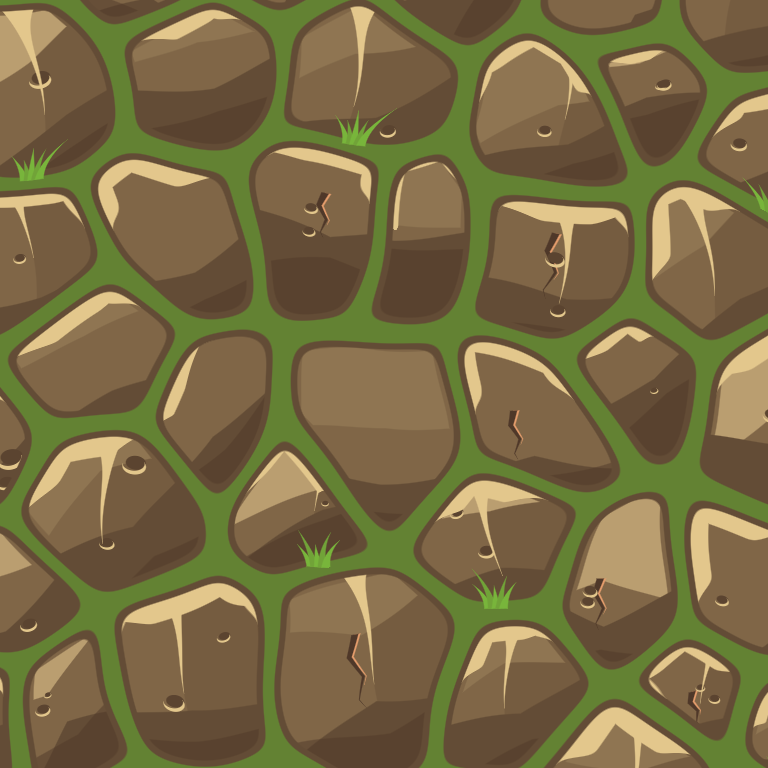
This texture is drawn by a Shadertoy shader. Its source:

```glsl
// Cartoon wall of faceted brown stones set in green moss, with chips, cracks and grass.
const float CELLS = 5.2;      // stones across the canvas; lengths below are in cells
const float JITTER = 0.68;
const float GAP = 0.050;      // half width of the moss joints
const float RIM = 0.042;      // dark outline inside each stone
const float ROUNDING = 18.0;  // higher gives sharper stone corners
const float GLINT = 0.105;    // width of the lit upper edge

const vec3 MOSS  = vec3(0.39, 0.51, 0.20);
const vec3 GRASS = vec3(0.47, 0.71, 0.23);
const vec3 STONE = vec3(0.50, 0.40, 0.28);
const vec3 SIDE  = vec3(0.46, 0.36, 0.25);
const vec3 SHADE = vec3(0.39, 0.30, 0.21);
const vec3 DEEP  = vec3(0.31, 0.22, 0.16);
const vec3 SOFT  = vec3(0.56, 0.46, 0.32);
const vec3 TAN   = vec3(0.73, 0.62, 0.44);
const vec3 CREAM = vec3(0.89, 0.78, 0.55);
const vec3 PEACH = vec3(0.89, 0.61, 0.42);

float hash(vec2 p) { return fract(sin(dot(p, vec2(127.1, 311.7))) * 43758.5); }
float rnd(vec2 id, float n) { return hash(id + n * vec2(17.3, 9.1)); }

float pixel;
float fill(float d) { return clamp(0.5 - d / pixel, 0.0, 1.0); }

vec2 stoneCenter(vec2 id) {
    vec2 jit = vec2(rnd(id, 1.0), rnd(id, 2.0)) - 0.5;
    return id + 0.5 + vec2(0.5 * mod(id.y, 2.0), 0.0) + JITTER * jit;
}

// Weights give a few small stones among large ones
float stoneWeight(vec2 id) {
    return 0.2 * rnd(id, 3.0) - 0.22 * step(0.82, rnd(id, 4.0));
}

// Spike that starts at the origin and thins out along +y
float wedge(vec2 p, float len, float width, float flare) {
    float t = clamp(1.0 - p.y / len, 0.0, 1.0);
    float w = width * mix(t, pow(t, 6.0), flare);
    return max(abs(p.x) - w, max(-p.y, p.y - len));
}

void mainImage(out vec4 fragColor, in vec2 fragCoord) {
    pixel = 1.3 * CELLS / iResolution.y;
    vec2 p = fragCoord / iResolution.y * CELLS + vec2(20.0);
    p += 0.03 * sin(p.yx * vec2(5.3, 4.7) + vec2(0.0, 1.7));

    // Owning stone
    vec2 base = floor(p), id = base;
    float best = 1e5;
    for (int j = -2; j <= 2; j++)
    for (int i = -2; i <= 2; i++) {
        vec2 c = base + vec2(i, j);
        vec2 v = p - stoneCenter(c);
        float power = dot(v, v) - stoneWeight(c);
        if (power < best) { best = power; id = c; }
    }

    // Distances to its sides, its inner radius and its extent up and down
    vec2 center = stoneCenter(id), q = p - center;
    float sum = 0.0, edge = 1e5, radius = 1e5, top = 1e5, bottom = 1e5;
    for (int j = -2; j <= 2; j++)
    for (int i = -2; i <= 2; i++) {
        vec2 c = id + vec2(i, j);
        if (i == 0 && j == 0) continue;
        vec2 v = stoneCenter(c) - center;
        float len = length(v);
        vec2 n = v / len;
        float reach = 0.5 * (len + (stoneWeight(id) - stoneWeight(c)) / len);
        float d = reach - dot(q, n);
        sum += exp(-ROUNDING * d);
        edge = min(edge, d);
        radius = min(radius, reach);
        if (n.y > 0.05) top = min(top, reach / n.y);
        if (n.y < -0.05) bottom = min(bottom, -reach / n.y);
    }
    radius = clamp(radius, 0.12, 0.5);
    float joint = GAP + 0.012 * sin(p.x * 3.1 + 2.0 * sin(p.y * 2.3));
    float body = -log(sum) / ROUNDING - joint;
    float inner = edge - joint - RIM;

    // Lit and shaded facets
    float angle = mix(1.45, 2.35, rnd(id, 5.0));
    vec2 light = vec2(cos(angle), sin(angle)), across = vec2(-light.y, light.x);
    float along = dot(q, light), side = dot(q, across);
    float kink = mix(-0.5, 0.5, rnd(id, 6.0)) * abs(side - 0.3 * radius * (rnd(id, 7.0) - 0.5));
    vec3 col = STONE;
    float ridge = step(0.6, rnd(id, 8.0));
    float lean = mix(-0.25, 0.25, rnd(id, 9.0));
    vec2 spike = vec2(q.x - lean * q.y, top - joint - RIM - q.y);
    col = mix(col, SIDE, ridge * fill(-spike.x));
    float facet = fill(max(0.32 * radius - along + kink, 0.03 - inner));
    float kind = rnd(id, 10.0);
    col = mix(col, kind < 0.17 ? TAN : SOFT, facet * step(kind, 0.55));
    col = mix(col, SHADE, fill(along + kink + 0.60 * radius));
    col = mix(col, DEEP, 0.5 * fill(along - 0.5 * kink + 1.05 * radius));

    // Jagged crack with one warm lip
    vec2 k = vec2(side - 0.3 * radius, 0.35 * radius - along);
    k.x += 0.28 * radius * abs(fract(k.y / radius * 1.7) - 0.5);
    float cracked = step(0.74, rnd(id, 11.0));
    col = mix(col, PEACH, cracked * fill(wedge(k + vec2(0.02, 0.0), 0.7 * radius, 0.02, 0.0)));
    col = mix(col, DEEP, cracked * fill(wedge(k, radius, 0.025, 0.0)));

    // Chips: a dark dent over a cream crescent
    for (int i = 0; i < 3; i++) {
        float n = 20.0 + 5.0 * float(i);
        vec2 spot = (vec2(rnd(id, n), rnd(id, n + 1.0)) - vec2(0.5, 0.65)) * 1.3 * radius;
        float size = radius * mix(0.09, 0.21, rnd(id, n + 2.0));
        vec2 c = (q - spot) * vec2(1.0, 1.45);
        float shown = step(0.62, rnd(id, n + 3.0));
        float dent = length(c - vec2(0.1, 0.45) * size) - 0.85 * size;
        float lip = max(length(c) - size, 0.95 * size - length(c - vec2(-0.1, 0.4) * size));
        col = mix(col, mix(SHADE, DEEP, 0.4), shown * fill(dent));
        col = mix(col, CREAM, shown * fill(lip));
    }

    // Cream ridge and upper edge
    float facing = along / max(length(q), 0.001);
    float band = GLINT * radius / 0.4 * smoothstep(0.38, 0.85, facing);
    float glint = max(inner - band, 0.38 - facing);
    col = mix(col, CREAM, step(rnd(id, 12.0), 0.86) * fill(glint));
    col = mix(col, CREAM, ridge * fill(wedge(spike, 1.5 * radius, 0.09 * radius / 0.4, 0.72)));

    // Outline and moss
    col = mix(col, SHADE, fill(body - RIM));
    col = mix(col, MOSS, fill(body));

    // Grass tufts rising from the joint below some stones
    if (rnd(id, 13.0) > 0.82) {
        vec2 g = q + vec2(0.0, bottom - 0.02);
        for (int i = 0; i < 5; i++) {
            float f = float(i) - 2.0;
            float len = mix(0.14, 0.28, rnd(id, 40.0 + f));
            vec2 b = vec2(g.x - 0.025 * f - f * (0.08 * g.y + 1.1 * g.y * g.y), g.y);
            vec3 tint = mix(GRASS, MOSS, 0.35 * mod(float(i), 2.0));
            col = mix(col, tint, fill(wedge(b, len, 0.03, 0.0)));
        }
    }
    fragColor = vec4(col, 1.0);
}
```
